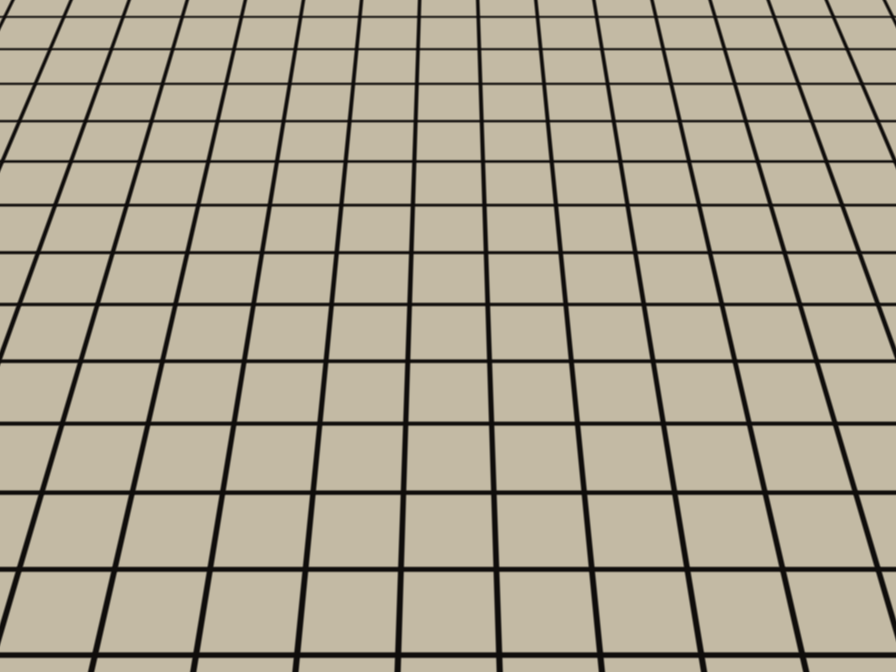
This pattern is drawn by a WebGL 2 fragment shader. Its source:

```glsl
#version 300 es
precision highp float;
// A tiled floor receding in perspective: pale square tiles, dark joints.
// Each pixel is projected onto the floor plane, and the distance to the
// nearest joint is scaled back to canvas units for even, soft edges.

#define HORIZON_RISE 1.3177   // vanishing line above the top edge, in heights
#define COLUMN_SCALE 0.0656   // tile width per unit of depth
#define ROW_SCALE 38.90       // tile rows per unit of inverse depth
#define ROW_SHIFT 0.032
#define CENTER_SHIFT 0.001
#define JOINT_WIDTH 0.061     // joint width as a share of a tile
#define EDGE_SOFTNESS 0.0022  // half of the edge blur, in canvas heights
#define TILE_COLOR vec3(0.765, 0.731, 0.642)
#define JOINT_COLOR vec3(0.060, 0.050, 0.045)

uniform vec2 u_resolution;
out vec4 fragColor;

// Distance from a floor coordinate to the nearest whole number
float nearestLine(float coord) {
    return abs(fract(coord + 0.5) - 0.5);
}

// Joint coverage; gradient is the change of coord per canvas unit
float jointMask(float coord, float gradient) {
    float softness = max(EDGE_SOFTNESS, 0.75 / u_resolution.y);
    float edge = (nearestLine(coord) - 0.5 * JOINT_WIDTH) / gradient;
    return 1.0 - smoothstep(-softness, softness, edge);
}

void main() {
    vec2 canvas = gl_FragCoord.xy / u_resolution.y;
    float aspect = u_resolution.x / u_resolution.y;

    // Project the canvas point onto the floor
    float side = canvas.x - 0.5 * aspect - CENTER_SHIFT;
    float depth = 1.0 - canvas.y + HORIZON_RISE;
    float column = side / (COLUMN_SCALE * depth) + 0.5;
    float row = ROW_SCALE / depth + ROW_SHIFT;

    // Exact gradients of both floor coordinates
    float columnGradient = length(vec2(1.0, side / depth)) / (COLUMN_SCALE * depth);
    float rowGradient = ROW_SCALE / (depth * depth);

    // Blend the two sets of joints over the tiles
    float columnJoint = jointMask(column, columnGradient);
    float rowJoint = jointMask(row, rowGradient);
    float joint = 1.0 - (1.0 - columnJoint) * (1.0 - rowJoint);
    fragColor = vec4(mix(TILE_COLOR, JOINT_COLOR, joint), 1.0);
}
```
